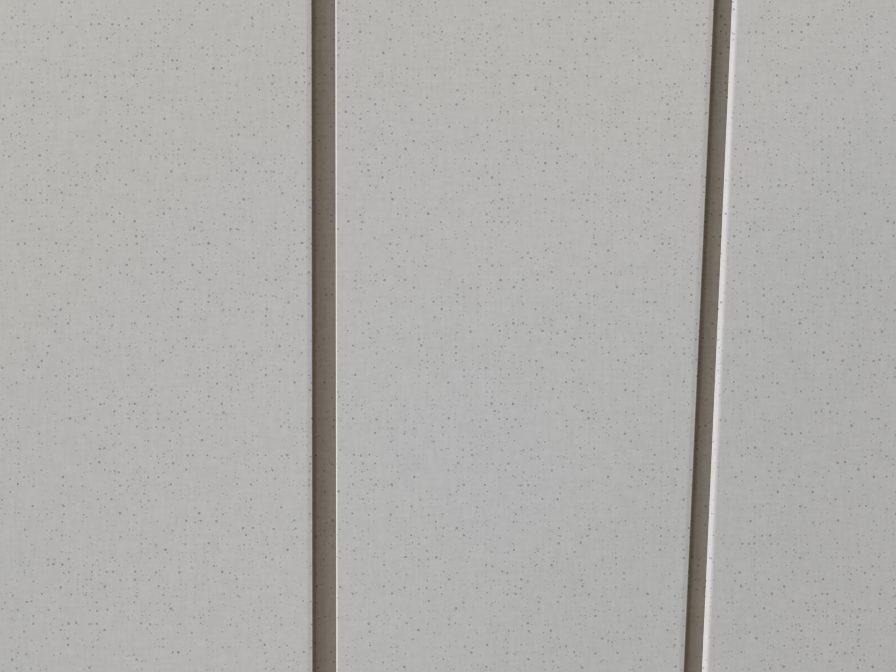
This texture is drawn by a WebGL 2 fragment shader. Its source:

```glsl
#version 300 es
precision highp float;
// Pale speckled wall panels parted by two shadowed upright grooves with lit edges.
uniform vec2 u_resolution;
out vec4 outColor;

const vec3 PANEL_LIGHT = vec3(0.735, 0.725, 0.705);
const vec3 PANEL_MID   = vec3(0.692, 0.692, 0.684);
const vec3 PANEL_DARK  = vec3(0.655, 0.650, 0.637);
const vec3 GROOVE_DARK = vec3(0.32, 0.28, 0.24);
const vec3 GROOVE_MID  = vec3(0.40, 0.37, 0.33);
const vec3 GROOVE_PALE = vec3(0.47, 0.44, 0.40);
const vec3 EDGE_LIGHT  = vec3(0.85, 0.84, 0.84);

vec2 hash2(vec2 cell) {
  vec3 q = fract(cell.xyx * vec3(0.1031, 0.1030, 0.0973));
  q += dot(q, q.yzx + 33.33);
  return fract((q.xx + q.yz) * q.zy);
}

float smoothNoise(vec2 p) {
  vec2 cell = floor(p), f = fract(p);
  f = f * f * (3.0 - 2.0 * f);
  float low  = mix(hash2(cell).x, hash2(cell + vec2(1, 0)).x, f.x);
  float high = mix(hash2(cell + vec2(0, 1)).x, hash2(cell + vec2(1, 1)).x, f.x);
  return mix(low, high, f.y);
}

// Coverage of the band from start to end, softened by blur
float band(float x, float start, float end, float blur) {
  return smoothstep(start - blur, start + blur, x)
       * (1.0 - smoothstep(end - blur, end + blur, x));
}

// One jittered dot per chosen cell, with its own size and strength
float specks(vec2 p, float density, float chance, float radius, float pixel) {
  vec2 cell = floor(p * density);
  vec2 place = hash2(cell), kind = hash2(cell + 71.0);
  float d = length(p - (cell + 0.25 + 0.5 * place) / density);
  float size = radius * mix(0.6, 1.2, kind.y);
  float dot1 = 1.0 - smoothstep(size - 0.6 * pixel, size + 0.6 * pixel, d);
  return dot1 * step(kind.x, chance) * mix(0.35, 1.0, place.y);
}

// Slow drift of light over the panels, brighter and warmer at the top
vec3 panelColor(vec2 p) {
  float tone = 0.08 + 0.55 * p.y - 0.22 * smoothstep(1.0, 1.33, p.x);
  tone += 0.16 * sin(3.1 * p.x + 1.4 * p.y + 0.3) + 0.10 * sin(5.3 * p.x - 3.7 * p.y);
  vec3 color = mix(PANEL_MID, PANEL_LIGHT, clamp(tone, 0.0, 1.0));
  color = mix(color, PANEL_DARK, clamp(0.2 - tone, 0.0, 1.0));
  float cool = exp(-7.0 * dot(p - vec2(0.62, 0.38), p - vec2(0.62, 0.38)));
  return color + cool * vec3(-0.004, 0.0, 0.012);
}

// Fine woven grain with short upright and level threads
float weave(vec2 p) {
  float threads = smoothNoise(p * vec2(260.0, 50.0)) + smoothNoise(p * vec2(60.0, 240.0));
  return 0.014 * (threads - 1.0) + 0.012 * (smoothNoise(p * 300.0) - 0.5);
}

// Shadowed channel, a soft bevel before it and a lit lip after it
vec3 addGroove(vec3 color, float x, float width, float lip, float pixel) {
  float blur = 0.6 * pixel;
  color *= 1.0 - 0.07 * band(x, -0.007, 0.0, 0.003);
  float across = clamp(x / width, 0.0, 1.0);
  vec3 shade = mix(GROOVE_MID, GROOVE_PALE, smoothstep(0.2, 0.85, across));
  shade = mix(GROOVE_DARK, shade, smoothstep(0.003, 0.009, x));
  color = mix(color, shade, band(x, 0.0, width, blur + 0.0006));
  float roundness = 1.0 - 0.15 * smoothstep(0.4, 1.0, (x - width) / lip);
  return mix(color, EDGE_LIGHT * roundness, band(x, width, width + lip, blur));
}

void main() {
  vec2 p = gl_FragCoord.xy / u_resolution.y;
  float pixel = 1.0 / u_resolution.y;
  vec3 color = panelColor(p);

  // Two grooves: the first nearly upright, the second leaning right
  for (int i = 0; i < 2; i++) {
    float k = float(i);
    float left = 0.465 + 0.5525 * k + p.y * (0.0465 * k - 0.0015);
    color = addGroove(color, p.x - left, 0.0355 - 0.0085 * k, 0.0028 + 0.008 * k, pixel);
  }

  // Grain and two sizes of fleck over the whole surface
  color += weave(p);
  float fleck = specks(p, 92.0, 0.30, 0.0017, pixel);
  fleck += 0.6 * specks(p + 7.3, 150.0, 0.22, 0.0012, pixel);
  color *= 1.0 - fleck * vec3(0.20, 0.20, 0.19);
  outColor = vec4(color, 1.0);
}
```
